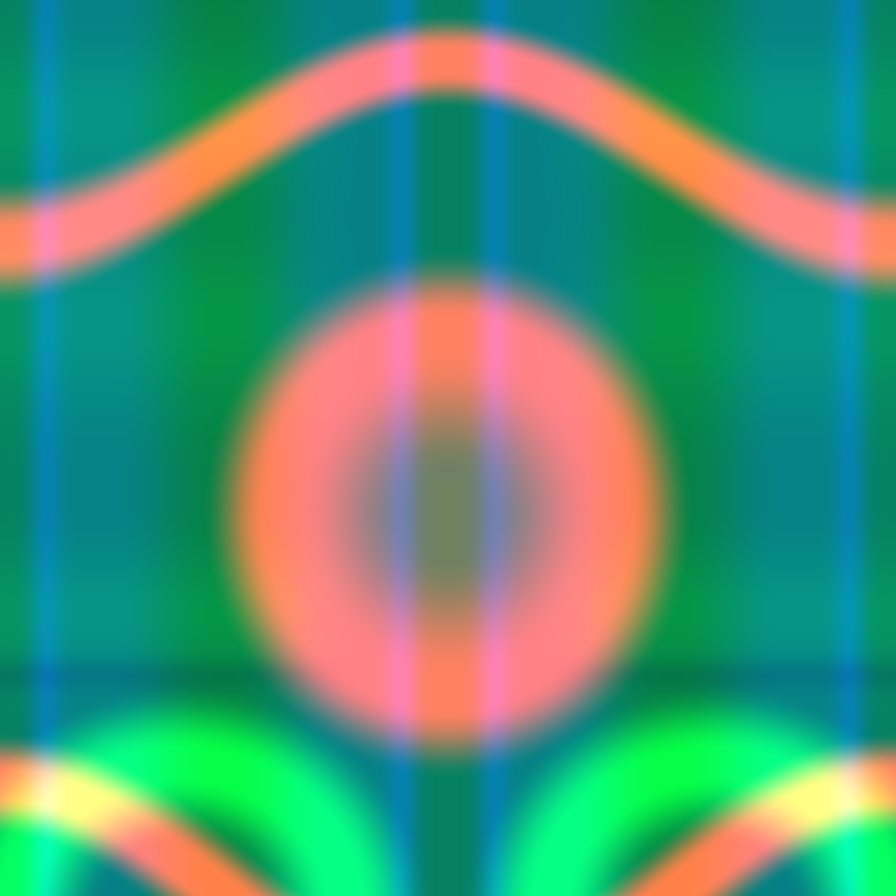
A WebGL 1 fragment shader for this background:

```glsl
precision highp float;
uniform vec2 u_resolution;

const float TAU = 6.28319;

float bell(float x, float center, float width) {
    float t = (x - center) / width;
    return exp(-t * t);
}

// Soft band: 1 up to the core distance, 0 beyond the rim
float softBand(float dist, float core, float rim) {
    return 1.0 - smoothstep(core, rim, abs(dist));
}

// Approximate distance to the curve y = middle + height * cos(TAU * x)
float waveDistance(vec2 p, float middle, float height) {
    float slope = -TAU * height * sin(TAU * p.x);
    return (p.y - middle - height * cos(TAU * p.x)) / sqrt(1.0 + slope * slope);
}

float ellipseRadius(vec2 p, vec2 center, vec2 radii) {
    return length((p - center) / radii);
}

// Vertical blue columns, repeated symmetrically in each half
float columns(float x) {
    float e = abs(x - 0.25);
    float body = 0.28 + 0.24 * smoothstep(0.01, 0.12, e);
    float gap = 0.14 * smoothstep(0.19, 0.23, e);
    return body - gap + 0.18 * bell(e, 0.2, 0.019);
}

// Broad horizontal green bands with one thin dark line
float horizontalBands(vec2 p) {
    float bands = bell(p.y, 0.87, 0.08) + bell(p.y, 0.642, 0.10)
                + bell(p.y, 0.316, 0.07);
    float outer = smoothstep(0.08, 0.25, p.x);
    return 0.505 + outer * (0.08 * bands - 0.07 * bell(p.y, 0.247, 0.017));
}

// Ring with a dim, partly filled interior
float glowingRing(float radius) {
    float fill = mix(0.43, 1.0, smoothstep(0.2, 0.87, radius));
    return fill * (1.0 - smoothstep(1.04, 1.43, radius));
}

void main() {
    // Fold the canvas around its vertical center line
    vec2 uv = gl_FragCoord.xy / u_resolution;
    vec2 p = vec2(abs(uv.x - 0.5), uv.y);

    // Red: upper wave, central ring and lower corner wave
    float widen = smoothstep(0.25, 0.5, p.x);
    float arch = softBand(waveDistance(p, 0.831, 0.101),
                          0.014, mix(0.055, 0.075, widen));
    float ring = glowingRing(ellipseRadius(p, vec2(0.0, 0.427), vec2(0.195, 0.21)));
    float corner = softBand(waveDistance(p, 0.001, -0.124), 0.014, 0.06);
    float red = max(max(arch, ring), corner);

    // Green: horizontal bands brightened by the lower arcs
    float arcRadius = ellipseRadius(p, vec2(0.298, -0.022), vec2(0.185, 0.17));
    float arc = softBand(arcRadius - 1.0, 0.08, 0.52);
    float green = mix(horizontalBands(p), 1.0, arc);

    // Blue: vertical columns
    gl_FragColor = vec4(max(red, 0.02), green, columns(p.x), 1.0);
}
```
